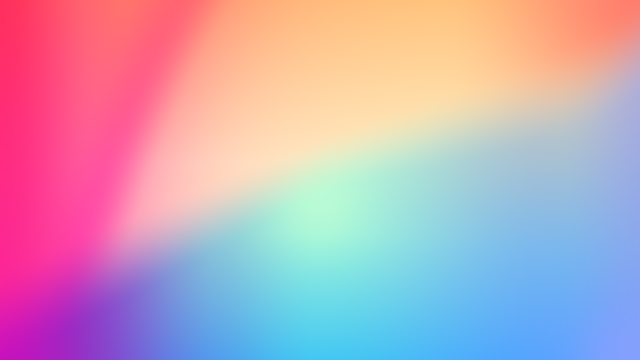
Give the GLSL for this background, as a Shadertoy shader.

```glsl
// Three-stop vertical gradient with its middle stop at height mid.
vec3 ramp(vec3 low, vec3 middle, vec3 high, float mid, float t) {
    vec3 lower = mix(low, middle, clamp(t / mid, 0.0, 1.0));
    return mix(lower, high, clamp((t - mid) / (1.0 - mid), 0.0, 1.0));
}

// Soft round falloff, one at the center.
float glow(vec2 p, vec2 center, vec2 radius) {
    vec2 d = (p - center) / radius;
    return exp(-dot(d, d));
}

// Height of the diagonal horizon between warm and cool light.
float horizonHeight(float x) {
    float d = x - 0.5;
    float rise = max(d - 0.35, 0.0);
    return 0.54 + 0.53 * d - 0.32 * max(-d, 0.0) + 3.0 * rise * rise;
}

// Horizontal position of the curved edge of the pink band.
float bandEdge(float y) {
    return 0.125 + 0.07 * y + 0.125 * y * y;
}

vec3 warmLight(vec2 p) {
    vec3 peach = ramp(vec3(1.0, 0.86, 0.84), vec3(1.0, 0.93, 0.76),
                      vec3(1.0, 0.77, 0.49), 0.55, p.y);
    vec3 rose = ramp(vec3(1.0, 0.18, 0.72), vec3(1.0, 0.31, 0.63),
                     vec3(1.0, 0.39, 0.44), 0.54, p.y);
    vec3 crimson = ramp(vec3(0.98, 0.13, 0.66), vec3(1.0, 0.17, 0.51),
                        vec3(1.0, 0.19, 0.36), 0.54, p.y);

    // Pink band with a faint orange ridge
    vec3 band = mix(crimson, rose, smoothstep(0.0, 0.15, p.x));
    float ridge = (p.x - 0.02 - 0.18 * p.y) / 0.05;
    band += vec3(0.0, 0.06, -0.02) * exp(-ridge * ridge) * p.y;

    // Quick step at the band edge, then a long fade to peach
    float offset = p.x - bandEdge(p.y);
    float fade = 1.0 - exp(-max(offset + 0.05, 0.0) / 0.105);
    fade *= smoothstep(-0.06, 0.05, offset);
    vec3 color = mix(band, peach, fade);

    // Coral upper right
    float coral = smoothstep(0.68, 1.03, p.x) * smoothstep(0.45, 1.0, p.y);
    return mix(color, vec3(1.0, 0.47, 0.42), 0.95 * coral);
}

vec3 coolLight(vec2 p) {
    vec3 aqua = ramp(vec3(0.26, 0.78, 0.95), vec3(0.61, 0.95, 0.86),
                     vec3(1.0, 1.0, 0.78), 0.31, p.y * 0.85 + 0.04 * p.y);
    vec3 blue = ramp(vec3(0.32, 0.64, 1.0), vec3(0.48, 0.72, 0.93),
                     vec3(0.98, 0.82, 0.64), 0.31, p.y);
    vec3 slate = ramp(vec3(0.33, 0.58, 0.92), vec3(0.55, 0.75, 0.84),
                      vec3(0.95, 0.85, 0.78), 0.34, p.y);
    vec3 violet = mix(vec3(0.77, 0.07, 0.74), vec3(0.58, 0.18, 0.77),
                      smoothstep(0.0, 0.16, p.x));

    // Aqua column fading to blue on the right and slate on the left
    float d = p.x - 0.5;
    vec3 color = mix(aqua, blue, smoothstep(0.0, 0.36, d));
    color = mix(color, slate, smoothstep(0.0, 0.22, -d));
    color = mix(color, violet, smoothstep(0.34, 0.09, p.x));

    // Mint core and lilac right side
    color = mix(color, vec3(0.77, 1.0, 0.82), 0.6 * glow(p, vec2(0.5, 0.44), vec2(0.07, 0.13)));
    color = mix(color, vec3(0.58, 0.60, 0.94), 0.6 * smoothstep(0.87, 1.03, p.x));
    return mix(color, vec3(0.53, 0.63, 1.0), 0.85 * glow(p, vec2(1.0, 0.0), vec2(0.11, 0.16)));
}

void mainImage(out vec4 fragColor, in vec2 fragCoord) {
    vec2 p = fragCoord / iResolution.xy;

    // Blend across the horizon, softer toward both sides
    float softness = 0.09 + 0.12 * abs(p.x - 0.5);
    float depth = horizonHeight(p.x) - p.y;
    float cool = smoothstep(-softness, softness, depth);

    vec3 color = mix(warmLight(p), coolLight(p), cool);
    fragColor = vec4(clamp(color, 0.0, 1.0), 1.0);
}
```
